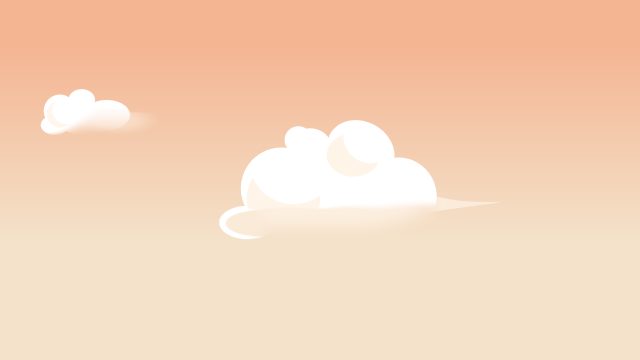
This background is drawn by a Shadertoy shader. Its source:

```glsl
// Two soft cartoon clouds drifting in a peach-to-cream evening sky.
// Each cloud is a union of ellipses, with shaded crescents cut from pairs of
// ellipses, and a translucent underside that dissolves into the gradient.

#define SKY_TOP     vec3(0.957, 0.710, 0.575)
#define SKY_LOW     vec3(0.957, 0.886, 0.792)
#define WHITE       vec3(1.0)
#define CREAM       vec3(1.0, 0.957, 0.910)
#define LOBE_SHADE  vec3(0.980, 0.918, 0.847)
#define SKY_RANGE   vec2(0.33, 0.87)
#define BIG_POS     vec2(0.926, 0.4213)
#define SMALL_POS   vec2(0.2315, 0.6528)
#define CLOUD_SCALE 0.2315

// Approximate signed distance to an axis-aligned ellipse.
float ellipse(vec2 p, vec2 center, vec2 radii) {
    return (length((p - center) / radii) - 1.0) * min(radii.x, radii.y);
}

// Antialiased coverage of a distance in cloud units.
float cover(float d) {
    return clamp(0.5 - d * iResolution.y * CLOUD_SCALE, 0.0, 1.0);
}

vec2 rotate(vec2 p, float a) {
    float c = cos(a), s = sin(a);
    return vec2(c * p.x - s * p.y, s * p.x + c * p.y);
}

vec3 bigCloud(vec3 col, vec2 p) {
    float base = max(0.0, 0.02 + 0.07 * p.x) + 0.008 * sin(9.0 * p.x);

    // Lower left lobe: white rim around a cream core, fading to the right
    float core = cover(ellipse(p, vec2(-0.88, -0.18), vec2(0.41, 0.155)));
    float lobe = cover(ellipse(p, vec2(-1.03, -0.17), vec2(0.34, 0.20)));
    lobe *= 1.0 - smoothstep(-1.05, -0.66, p.x);
    col = mix(col, mix(WHITE, LOBE_SHADE, core), lobe);

    // Tapered tail
    float t = max((2.0 - p.x) / 0.75, 0.0);
    float tailTop = 0.075 + 0.065 * t * t * t;
    float tailLow = 0.07 - 0.10 * t;
    float tail = cover(p.y - tailTop) * cover(tailLow - p.y) * cover(p.x - 2.0);
    col = mix(col, CREAM, 0.65 * tail * smoothstep(1.05, 1.35, p.x));

    // Translucent underside
    float rise = max(p.x - 0.2, 0.0);
    float bottom = -0.42 + 0.2 * rise * rise;
    float under = smoothstep(bottom, bottom + 0.38, p.y)
                * cover(p.y - min(base + 0.03, tailTop))
                * smoothstep(-1.1, -0.7, p.x)
                * (1.0 - smoothstep(0.9, 1.55, p.x));
    col = mix(col, CREAM, 0.78 * under);

    // Billowing body above a soft base line
    vec2 crown = rotate(p - vec2(0.33, 0.69), 0.52);
    float body = ellipse(p, vec2(-0.62, 0.24), vec2(0.49));
    body = min(body, ellipse(p, vec2(-0.42, 0.82), vec2(0.165)));
    body = min(body, ellipse(p, vec2(-0.28, 0.68), vec2(0.28)));
    body = min(body, ellipse(crown, vec2(0.0), vec2(0.42, 0.35)));
    body = min(body, ellipse(p, vec2(0.78, 0.14), vec2(0.46, 0.47)));
    body = min(body, ellipse(p, vec2(0.10, 0.25), vec2(0.80, 0.50)));
    float softness = mix(0.02, 0.11, smoothstep(-0.4, 0.9, p.x));
    float above = smoothstep(base - softness, base + 0.02, p.y);

    // Shaded crescents
    float leftShade = max(ellipse(p, vec2(-0.60, 0.12), vec2(0.44)),
                         -ellipse(p, vec2(-0.48, 0.58), vec2(0.53)));
    float crownShade = max(ellipse(p, vec2(0.24, 0.64), vec2(0.32, 0.26)),
                          -ellipse(p, vec2(0.45, 0.87), vec2(0.33)));
    vec3 bodyColor = mix(WHITE, CREAM, cover(min(leftShade, crownShade)));
    return mix(col, bodyColor, cover(body) * above);
}

vec3 smallCloud(vec3 col, vec2 p) {
    // Trailing wisp with a crisp upper edge
    float wisp = 1.0 - smoothstep(0.3, 1.0, length((p - vec2(0.40, 0.06)) / vec2(0.57, 0.20)));
    col = mix(col, CREAM, 0.45 * wisp * (1.0 - smoothstep(0.14, 0.17, p.y)));

    // Body dissolving towards the lower right
    float body = ellipse(p, vec2(-0.28, 0.17), vec2(0.195));
    body = min(body, ellipse(p, vec2(-0.02, 0.30), vec2(0.16, 0.13)));
    body = min(body, ellipse(p, vec2(0.28, 0.12), vec2(0.28, 0.18)));
    body = min(body, ellipse(p, vec2(0.00, 0.08), vec2(0.32, 0.20)));
    body = min(body, ellipse(p, vec2(-0.34, 0.00), vec2(0.17, 0.12)));
    float solidHeight = mix(-0.08, 0.24, smoothstep(-0.4, 0.25, p.x));
    float fade = smoothstep(-0.14, solidHeight, p.y);

    // Faint crescent on the left
    float crescent = max(ellipse(p, vec2(-0.28, 0.13), vec2(0.16)),
                        -ellipse(p, vec2(-0.20, 0.18), vec2(0.17)));
    vec3 bodyColor = mix(WHITE, CREAM, 0.8 * cover(crescent));
    return mix(col, bodyColor, cover(body) * fade);
}

void mainImage(out vec4 fragColor, in vec2 fragCoord) {
    vec2 uv = fragCoord / iResolution.y;
    float height = clamp((uv.y - SKY_RANGE.x) / (SKY_RANGE.y - SKY_RANGE.x), 0.0, 1.0);
    vec3 col = mix(SKY_LOW, SKY_TOP, height);
    col = smallCloud(col, (uv - SMALL_POS) / CLOUD_SCALE);
    col = bigCloud(col, (uv - BIG_POS) / CLOUD_SCALE);
    fragColor = vec4(col, 1.0);
}
```
